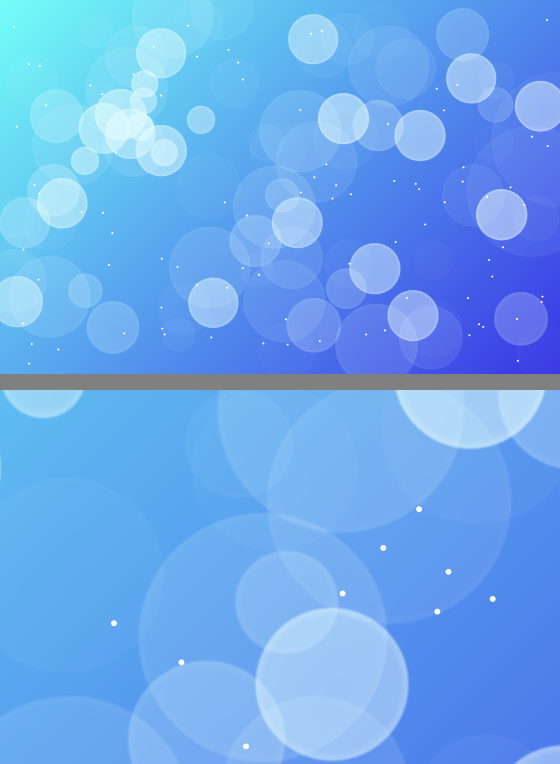
Top: the whole. Bottom: its middle third, enlarged.
Give the GLSL for this background, as a Shadertoy shader.

```glsl
// Translucent bokeh discs and tiny white sparks over a diagonal aqua-to-indigo gradient.

const vec3 AQUA = vec3(0.45, 1.0, 0.97);
const vec3 INDIGO = vec3(0.22, 0.21, 0.895);
const vec3 DISC_TINT = vec3(0.92, 1.0, 1.0);

float hash(vec2 p) {
    return fract(sin(dot(p, vec2(127.1, 311.7))) * 43758.5453);
}

// Even low-discrepancy spread loosened by random jitter, both in 0..1
vec2 scatter(float index, float seed, float jitter) {
    vec2 start = vec2(hash(vec2(seed, 3.0)), hash(vec2(seed, 8.0)));
    vec2 noise = vec2(hash(vec2(index, seed)), hash(vec2(index, seed + 17.0)));
    return fract(start + index * vec2(0.7549, 0.5698) + jitter * (noise - 0.5));
}

// Opacity of a flat disc with a thin, soft, brighter rim
float discMask(float dist, float radius, float blur) {
    float inside = 1.0 - smoothstep(-blur, blur, dist - radius);
    float rim = smoothstep(radius - 0.009, radius - 0.001, dist);
    float body = 0.95 + 0.05 * dist / radius;
    return inside * (body + 0.22 * rim);
}

// Layer of discs; region holds the lower-left and upper-right corners in 0..1
vec3 addDiscs(vec3 color, vec2 p, float aspect, float blur, int count, float seed,
              vec4 region, vec2 radiusRange, vec2 opacityRange) {
    for (int i = 0; i < count; i++) {
        float index = float(i);
        vec2 center = mix(region.xy, region.zw, scatter(index, seed, 0.22));
        center.x *= aspect;
        float radius = mix(radiusRange.x, radiusRange.y, hash(vec2(index, seed + 31.0)));
        float opacity = mix(opacityRange.x, opacityRange.y, hash(vec2(index, seed + 47.0)));
        float mask = discMask(distance(p, center), radius, blur);
        color = mix(color, DISC_TINT, opacity * mask);
    }
    return color;
}

vec3 addSparks(vec3 color, vec2 p, float aspect, float pixel, int count, float seed) {
    const float radius = 0.0026;
    for (int i = 0; i < count; i++) {
        vec2 center = mix(vec2(0.02, 0.02), vec2(0.98, 0.98), scatter(float(i), seed, 0.6));
        center.x *= aspect;
        float edge = distance(p, center) - radius;
        color = mix(color, vec3(1.0), 1.0 - smoothstep(-0.6 * pixel, 0.6 * pixel, edge));
    }
    return color;
}

void mainImage(out vec4 fragColor, in vec2 fragCoord) {
    float aspect = iResolution.x / iResolution.y;
    float pixel = 1.0 / iResolution.y;
    float blur = max(0.6 * pixel, 0.0018);
    vec2 p = fragCoord / iResolution.y;
    vec4 everywhere = vec4(0.0, 0.0, 1.0, 1.0);

    // Gradient from the upper left to the lower right
    float slope = (p.x + 1.0 - p.y) / (aspect + 1.0);
    vec3 color = mix(AQUA, INDIGO, slope);

    // Faint discs: huge at the right, then barely visible, then large
    color = addDiscs(color, p, aspect, blur, 2, 5.0, vec4(0.92, 0.45, 1.0, 0.72),
                     vec2(0.175, 0.185), vec2(0.05, 0.07));
    color = addDiscs(color, p, aspect, blur, 26, 11.0, everywhere,
                     vec2(0.045, 0.088), vec2(0.02, 0.05));
    color = addDiscs(color, p, aspect, blur, 8, 23.0, everywhere,
                     vec2(0.08, 0.086), vec2(0.06, 0.11));
    color = addDiscs(color, p, aspect, blur, 11, 37.0, vec4(0.03, 0.05, 0.75, 0.98),
                     vec2(0.108, 0.112), vec2(0.09, 0.14));

    // Middle discs
    color = addDiscs(color, p, aspect, blur, 9, 41.0, everywhere,
                     vec2(0.068, 0.073), vec2(0.18, 0.26));
    color = addDiscs(color, p, aspect, blur, 4, 53.0, everywhere,
                     vec2(0.045, 0.06), vec2(0.14, 0.22));

    // Bright discs, the small ones gathered at the upper left
    color = addDiscs(color, p, aspect, blur, 14, 61.0, vec4(0.02, 0.1, 1.0, 1.0),
                     vec2(0.067, 0.069), vec2(0.42, 0.51));
    color = addDiscs(color, p, aspect, blur, 3, 67.0, vec4(0.17, 0.64, 0.24, 0.73),
                     vec2(0.067, 0.069), vec2(0.42, 0.51));
    color = addDiscs(color, p, aspect, blur, 6, 71.0, vec4(0.12, 0.55, 0.44, 0.8),
                     vec2(0.036, 0.038), vec2(0.4, 0.48));

    color = addSparks(color, p, aspect, pixel, 88, 83.0);
    fragColor = vec4(color, 1.0);
}
```
